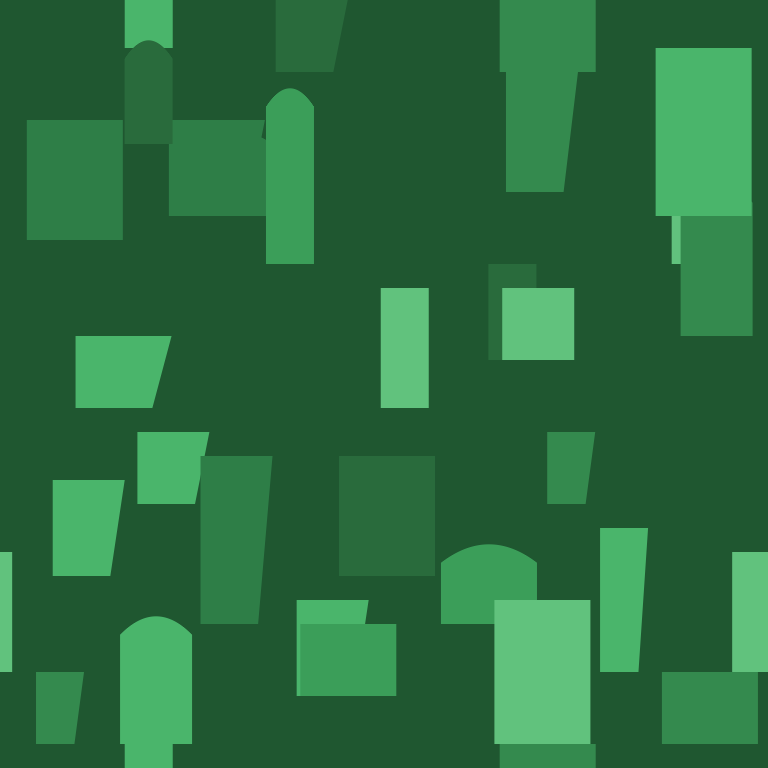
Write a WebGL 2 fragment shader that draws this pattern.

```glsl
#version 300 es
precision highp float;

uniform vec2 u_resolution;
out vec4 fragColor;

// Integer hash: three random values in 0..1 per block
vec3 hash3(uint n) {
    uvec3 v = uvec3(n, n + 17u, n + 59u) * 1664525u + 1013904223u;
    v.x += v.y * v.z; v.y += v.z * v.x; v.z += v.x * v.y;
    v ^= v >> 16u;
    v.x += v.y * v.z; v.y += v.z * v.x; v.z += v.x * v.y;
    return vec3(v >> 8u) / 16777216.0;
}

// Greens weighted by how often each one appears
vec3 blockColor(float t) {
    if (t < 0.15) return vec3(0.16, 0.42, 0.235);
    if (t < 0.27) return vec3(0.18, 0.495, 0.28);
    if (t < 0.51) return vec3(0.205, 0.54, 0.305);
    if (t < 0.58) return vec3(0.23, 0.62, 0.35);
    if (t < 0.85) return vec3(0.29, 0.71, 0.42);
    return vec3(0.38, 0.76, 0.49);
}

// Block with its lower left corner at the origin: plain, tapered or domed
float blockDistance(vec2 q, vec2 size, float kind) {
    float right = size.x;
    float top = size.y;
    if (kind > 0.92) {
        float across = 2.0 * q.x / size.x - 1.0;
        top += 0.01 - 0.024 * across * across;
    } else if (kind > 0.5) {
        right *= 0.8 + 0.2 * q.y / size.y;
    }
    return max(max(-q.x, q.x - right), max(-q.y, q.y - top));
}

void main() {
    vec2 p = gl_FragCoord.xy / u_resolution;
    float pixel = 1.0 / min(u_resolution.x, u_resolution.y);
    vec3 color = vec3(0.12, 0.34, 0.19);

    for (int i = 0; i < 31; i++) {
        vec3 rnd = hash3(uint(i) + 7u);
        float n = float(i);

        // Evenly spread, jittered corners; heights and rows snap to 1/32
        vec2 size = vec2(2 + i % 3, 3 + max(0, (i / 3) % 6 - 1)) / 32.0;
        vec2 corner = fract(n * vec2(0.7549, 0.5698) + 0.2 * rnd.xy);
        corner.y = floor(corner.y * 32.0) / 32.0;

        // Wrap around the canvas so blocks are cut by its borders
        vec2 q = fract(p - corner + 0.2) - 0.2;
        float coverage = clamp(0.5 - blockDistance(q, size, rnd.z) / pixel, 0.0, 1.0);
        color = mix(color, blockColor(fract(n * 0.618 + 0.3)), coverage);
    }

    fragColor = vec4(color, 1.0);
}
```
